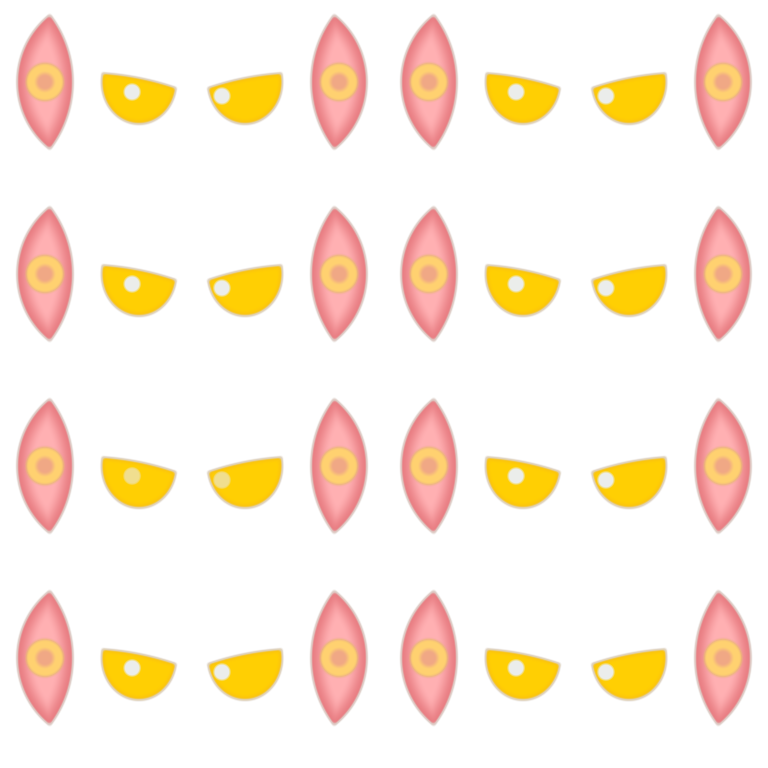
Reproduce this pattern procedurally as a three.js fragment shader.

```glsl
// A white sheet of 2 by 4 repeats: yellow half-moon eyes between upright pink lenses.
// Each cell is 2 units wide and 1 high, and is mirrored about its middle.
// Shapes are distance functions made of circles and ellipses, laid over each other.
varying vec2 vUv;

const vec2 REPEATS = vec2(2.0, 4.0);
const vec2 CELL_SIZE = vec2(2.0, 1.0);
const vec2 FADED_CELL = vec2(0.0, 1.0);
const float SOFT = 0.007;

const vec3 WHITE = vec3(1.0);
const vec3 OUTLINE = vec3(0.85, 0.81, 0.78);
const vec3 YELLOW = vec3(1.0, 0.81, 0.01);
const vec3 AMBER = vec3(0.98, 0.76, 0.06);
const vec3 ROSE = vec3(0.91, 0.49, 0.51);
const vec3 PINK = vec3(1.0, 0.69, 0.70);
const vec3 IRIS = vec3(1.0, 0.82, 0.44);
const vec3 IRIS_RIM = vec3(0.85, 0.65, 0.43);
const vec3 IRIS_CORE = vec3(0.94, 0.66, 0.52);
const vec3 GLINT = vec3(0.92, 0.93, 0.92);
const vec3 CREAM = vec3(0.94, 0.87, 0.56);

float smoothMax(float a, float b, float k) {
  float h = max(k - abs(a - b), 0.0) / k;
  return max(a, b) + 0.25 * k * h * h;
}

float circle(vec2 p, float radius) {
  return length(p) - radius;
}

float ellipse(vec2 p, vec2 radii) {
  return (length(p / radii) - 1.0) * min(radii.x, radii.y);
}

// Coverage of a shape, with its edge softened by the given width.
float cover(float d, float soft) {
  return 1.0 - smoothstep(-soft, soft, d);
}

// Disc whose rim passes through (0, +-halfHeight) and (bulge, 0).
float sideArc(vec2 p, float halfHeight, float bulge) {
  float radius = (halfHeight * halfHeight + bulge * bulge) / (2.0 * abs(bulge));
  return circle(p - vec2(bulge - sign(bulge) * radius, 0.0), radius);
}

// Pointed upright lens, fuller on its outer side.
float lens(vec2 p) {
  float outer = sideArc(p, 0.352, -0.171);
  float inner = sideArc(p, 0.352, 0.120);
  return smoothMax(outer, inner, 0.02);
}

// Bowl cut along the top by a wide, slanting arc.
float halfMoon(vec2 p) {
  float bowl = ellipse(p - vec2(0.724, 0.573), vec2(0.195, 0.219));
  float brow = circle(p - vec2(0.436, -0.861), 1.484);
  return smoothMax(bowl, brow, 0.015);
}

// Fill a shape, then trace a thin soft line along its edge.
vec3 paintOutlined(vec3 base, vec3 fill, float d) {
  vec3 color = mix(base, fill, cover(d, SOFT));
  return mix(color, OUTLINE, 0.9 * cover(abs(d) - 0.005, SOFT));
}

vec3 paintLens(vec3 base, vec2 p) {
  float d = lens(p - vec2(0.260, 0.573));
  vec3 fill = mix(ROSE, PINK, smoothstep(0.0, 0.095, -d));
  return paintOutlined(base, fill, d);
}

vec3 paintIris(vec3 base, vec2 p) {
  float r = length(p - vec2(0.234, 0.573));
  vec3 color = mix(base, IRIS, cover(r - 0.097, 0.010));
  color = mix(color, IRIS_RIM, 0.75 * cover(abs(r - 0.097), 0.016));
  return mix(color, IRIS_CORE, cover(r - 0.045, 0.016));
}

vec3 paintHalfMoon(vec3 base, vec2 p) {
  float d = halfMoon(p);
  vec3 fill = mix(AMBER, YELLOW, smoothstep(0.0, 0.03, -d));
  return paintOutlined(base, fill, d);
}

vec3 paintGlint(vec3 base, vec2 p, vec3 tint) {
  float d = circle(p, 0.042);
  vec3 color = mix(base, tint, cover(d, SOFT));
  return mix(color, CREAM, 0.6 * cover(abs(d) - 0.002, SOFT));
}

void main() {
  vec2 grid = vUv * REPEATS;
  vec2 cell = mod(floor(grid), REPEATS);
  vec2 p = fract(grid) * CELL_SIZE;
  vec2 mirrored = vec2(1.0 - abs(p.x - 1.0), p.y);

  vec3 color = paintLens(WHITE, mirrored);
  color = paintIris(color, mirrored);
  color = paintHalfMoon(color, mirrored);

  // The glints are not mirrored, and one cell has faded ones.
  float faded = 1.0 - step(0.5, distance(cell, FADED_CELL));
  vec3 tint = mix(GLINT, CREAM, faded);
  color = paintGlint(color, p - vec2(0.688, 0.521), tint);
  color = paintGlint(color, p - vec2(1.156, 0.500), tint);

  gl_FragColor = vec4(color, 1.0);
}
```
